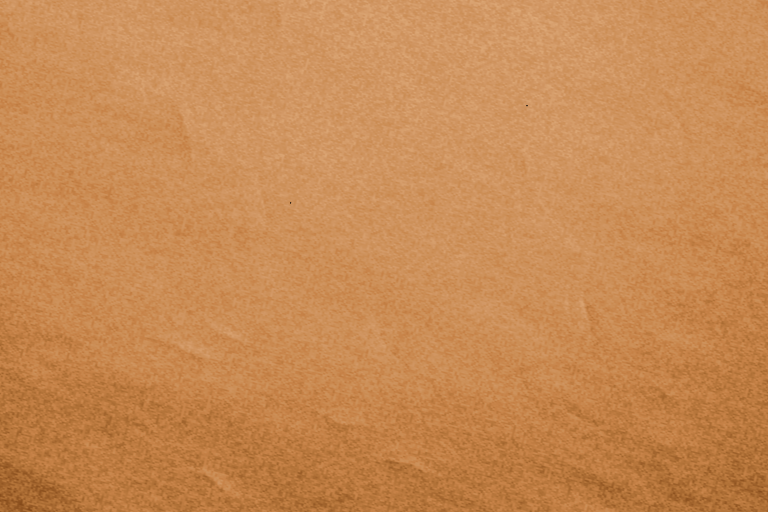
Reproduce this texture procedurally as a WebGL 2 fragment shader.

```glsl
#version 300 es
precision highp float;
// Copper-coloured foil paper with fine grain, soft folds and scattered creases.

uniform vec2 u_resolution;
out vec4 fragColor;

const vec3 SHADOW = vec3(0.52, 0.29, 0.10);
const vec3 BROWN  = vec3(0.70, 0.45, 0.22);
const vec3 COPPER = vec3(0.78, 0.51, 0.28);
const vec3 TAN    = vec3(0.80, 0.56, 0.34);
const vec3 PEACH  = vec3(0.82, 0.59, 0.39);
const vec3 GLINT  = vec3(0.90, 0.71, 0.52);

const float BASE_TONE    = 0.90;
const float BOTTOM_SHADE = 0.40;
const float MIDDLE_SHADE = 0.13;
const float SIDE_SHADE   = 0.20;
const float MOTTLE       = 0.24;
const float FOLD_DEPTH   = 1.7;
const float FOLD_ANGLE   = -0.38;
const float CREASE_DEPTH = 0.50;
const float CREASE_CELLS = 5.0;
const float CREASE_EDGE  = 0.004;
const float GRAIN        = 0.40;
const float GRAIN_SCALE  = 300.0;
const float GRAIN_ANGLE  = -0.25;
const float SPECK_RADIUS = 0.0022;

float hash(vec2 p) {
  vec3 q = fract(p.xyx * vec3(0.1031, 0.1030, 0.0973));
  q += dot(q, q.yzx + 33.33);
  return fract((q.x + q.y) * q.z);
}

vec2 hash2(vec2 p) {
  return vec2(hash(p), hash(p + 57.3));
}

// Coordinates along and across an axis at the given angle.
vec2 alongAxis(vec2 p, float angle) {
  vec2 axis = vec2(cos(angle), sin(angle));
  return vec2(dot(axis, p), dot(vec2(-axis.y, axis.x), p));
}

float noise(vec2 p) {
  vec2 i = floor(p), f = fract(p);
  f = f * f * (3.0 - 2.0 * f);
  return mix(mix(hash(i), hash(i + vec2(1, 0)), f.x),
             mix(hash(i + vec2(0, 1)), hash(i + vec2(1, 1)), f.x), f.y);
}

float fbm(vec2 p) {
  float sum = 0.0, amp = 0.5;
  for (int i = 0; i < 4; i++) {
    sum += amp * noise(p);
    p = alongAxis(p, 0.2) * 2.03 + 11.7;
    amp *= 0.46;
  }
  return sum;
}

// Height of the sheet: folds falling to the right, bent by layered sines.
float foldHeight(vec2 p) {
  p += 0.03 * vec2(sin(p.y * 7.0 + 1.0), sin(p.x * 5.0 + p.y * 3.0));
  return fbm(alongAxis(p, FOLD_ANGLE) * vec2(3.6, 8.5) + 4.0);
}

// Short curved creases, one per cell: a crisp edge, lit on one side.
float creases(vec2 p) {
  vec2 cell = floor(p * CREASE_CELLS);
  float wobble = 0.014 * (noise(p * 24.0) - 0.5);
  float sum = 0.0;
  for (int y = -1; y <= 1; y++)
  for (int x = -1; x <= 1; x++) {
    vec2 id = cell + vec2(x, y);
    vec2 center = (id + hash2(id)) / CREASE_CELLS;
    vec2 shape = hash2(id + 19.0);
    float upright = step(0.42, center.y + 0.4 * (shape.x - 0.5));
    float angle = mix(FOLD_ANGLE, 1.75, upright) + 0.7 * (shape.y - 0.5);
    vec2 q = alongAxis(p - center, angle);
    q.y += (shape.x - 0.5) * 8.0 * q.x * q.x + wobble;
    float len = mix(0.03, 0.075, shape.y);
    float edge = smoothstep(-CREASE_EDGE, CREASE_EDGE, q.y);
    float lit = edge * exp(-max(q.y, 0.0) / 0.018);
    float shaded = (1.0 - edge) * exp(min(q.y, 0.0) / 0.010);
    float strength = pow(hash(id + 41.0), 2.0) * sign(hash(id + 73.0) - 0.25);
    sum += strength * (lit - 0.7 * shaded) * exp(-q.x * q.x / (len * len));
  }
  return sum;
}

// Rare dark specks scattered over the sheet.
float specks(vec2 p) {
  vec2 id = floor(p * 4.0);
  vec2 center = (id + 0.1 + 0.8 * hash2(id + 5.0)) / 4.0;
  float disc = 1.0 - smoothstep(0.4, 1.0, distance(p, center) / SPECK_RADIUS);
  return disc * step(0.88, hash(id + 91.0));
}

vec3 ramp(float t) {
  vec3 c = mix(SHADOW, BROWN, clamp((t + 0.15) / 0.42, 0.0, 1.0));
  c = mix(c, COPPER, clamp((t - 0.27) / 0.23, 0.0, 1.0));
  c = mix(c, TAN, clamp((t - 0.50) / 0.20, 0.0, 1.0));
  c = mix(c, PEACH, clamp((t - 0.70) / 0.20, 0.0, 1.0));
  return mix(c, GLINT, clamp((t - 0.90) / 0.50, 0.0, 1.0));
}

void main() {
  vec2 p = gl_FragCoord.xy / u_resolution.y;
  float side = abs(2.0 * gl_FragCoord.x / u_resolution.x - 1.0);

  // Broad light: pale upper middle, darker sides and bottom.
  float height = p.y + 0.06 * (p.x - 0.75) + 0.12 * (foldHeight(p * 0.7) - 0.47);
  float tone = BASE_TONE - BOTTOM_SHADE * (1.0 - smoothstep(0.0, 0.48, height))
             - MIDDLE_SHADE * (1.0 - smoothstep(0.35, 0.9, height))
             - SIDE_SHADE * side * side * side;
  tone += MOTTLE * (foldHeight(p * 0.8 + 3.0) - 0.47);

  // Folds and creases, stronger near the sides and the bottom.
  float wear = clamp(0.3 + 0.5 * side * side + 0.5 * (1.0 - smoothstep(0.0, 0.55, p.y)), 0.0, 1.0);
  vec2 lightStep = vec2(0.003, 0.005);
  tone += FOLD_DEPTH * wear * (foldHeight(p - lightStep) - foldHeight(p + lightStep));
  tone += CREASE_DEPTH * (0.2 + 0.8 * wear) * creases(p);

  // Fine paper grain, drawn out slightly along its own direction.
  vec2 g = alongAxis(p, GRAIN_ANGLE) * GRAIN_SCALE * vec2(0.75, 1.1);
  tone += GRAIN * (noise(g) - 0.5 + 0.4 * (noise(g * 0.47 + 31.0) - 0.5));

  fragColor = vec4(ramp(tone) * (1.0 - 0.7 * specks(p)), 1.0);
}
```
